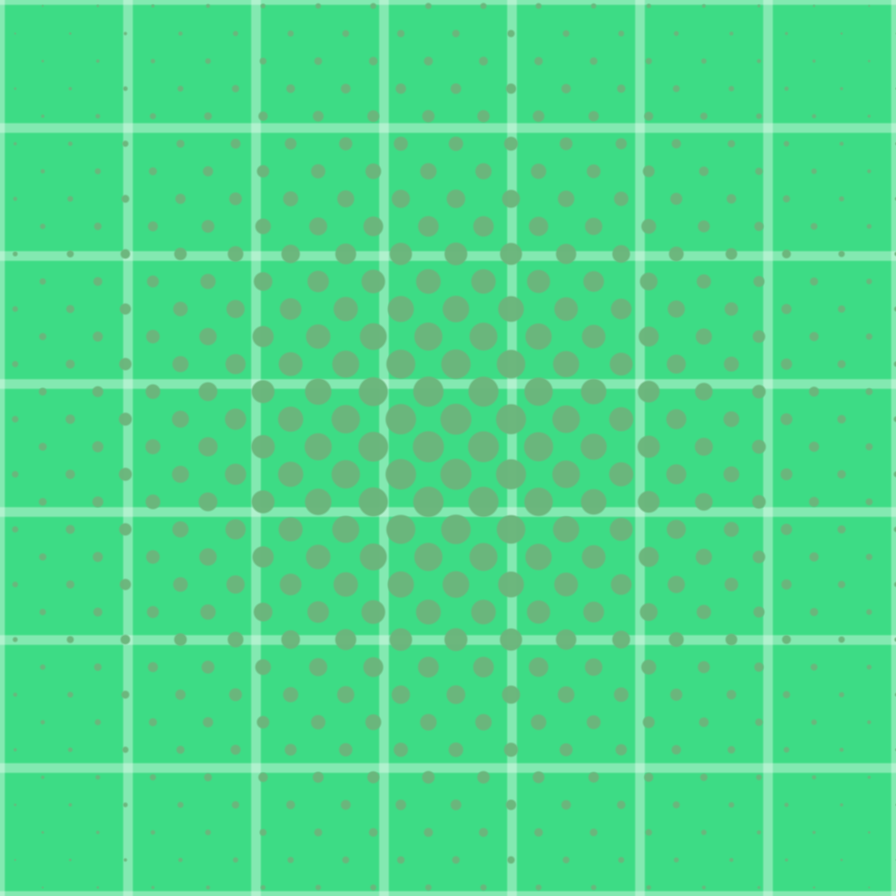
Give the GLSL for this pattern, as a three.js fragment shader.

```glsl
// Green sheet with a pale square grid and diagonal halftone dots swelling at the centre.
varying vec2 vUv;

// Coverage of a shape from its signed distance, with a soft edge.
float cover(float dist) {
  return 1.0 - smoothstep(-0.0016, 0.0016, dist);
}

// Reflection through 45 degrees; it is its own inverse.
vec2 diagonal(vec2 p) {
  return vec2(p.x + p.y, p.x - p.y) * 0.70711;
}

// Dots on a diagonal lattice, with a Gaussian falloff in radius.
float halftone(vec2 uv) {
  float cell = 1.0 / 23.0;
  vec2 anchor = vec2(0.4781, 0.5014);
  vec2 nearest = floor(diagonal(uv - anchor) / cell + 0.5);
  vec2 dotCentre = anchor + diagonal(nearest * cell);
  vec2 offset = dotCentre - 0.5;
  float radius = 0.0174 * exp(-6.75 * dot(offset, offset));
  return cover(distance(uv, dotCentre) - radius);
}

void main() {
  vec3 green = vec3(0.24, 0.863, 0.52);
  vec3 sage = vec3(0.42, 0.71, 0.485);

  // Translucent white rules, brighter where they cross
  vec2 toRule = abs(fract(vUv * 7.0 + 0.5) - 0.5) / 7.0;
  vec3 color = mix(green, vec3(1.0), 0.36 * cover(toRule.x - 0.0054));
  color = mix(color, vec3(1.0), 0.36 * cover(toRule.y - 0.0054));

  // Halftone above the rules
  color = mix(color, sage, 0.97 * halftone(vUv));

  gl_FragColor = vec4(color, 1.0);
}
```
